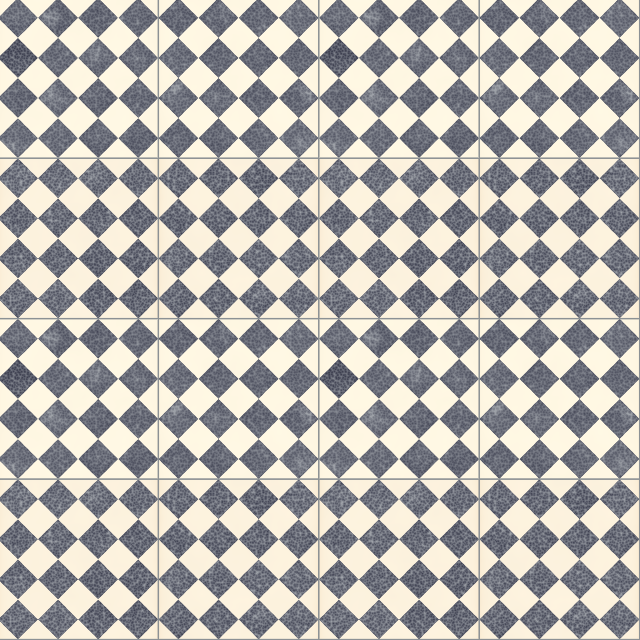
A three.js fragment shader for this pattern:

```glsl
varying vec2 vUv;

const float TILE = 0.2507;                  // tile size on the canvas
const vec2 TILE_ORIGIN = vec2(-0.0033, 0.0007);
const float CHECKS = 4.0;                   // diamonds along one tile
const float VARIANTS = 2.0;                 // tiles before the wear repeats
const float DIAMOND_REACH = 0.495;          // centre to corner, in cells
const float GROUT_HALF = 0.0012;
const float SOFT = 0.0009;                  // edge smoothing
const float RIM_WIDTH = 0.0016;
const float FINE_GRAIN = 62.0;
const float COARSE_GRAIN = 27.0;
const vec2 WORN_CELL = vec2(0.0, 6.0);      // the darkest, crackled diamond

const vec3 CREAM = vec3(1.0, 0.97, 0.89);
const vec3 CREAM_WARM = vec3(0.99, 0.95, 0.87);
const vec3 EDGE_STAIN = vec3(0.97, 0.90, 0.79);
const vec3 SLATE_DARK = vec3(0.28, 0.29, 0.35);
const vec3 SLATE_LIGHT = vec3(0.62, 0.635, 0.66);
const vec3 RIM = vec3(0.27, 0.29, 0.37);
const vec3 GROUT = vec3(0.55, 0.57, 0.58);

float hash(vec2 p) {
  return fract(sin(dot(p, vec2(127.1, 311.7))) * 43758.5);
}

vec2 hash2(vec2 p) {
  return vec2(hash(p), hash(p + 19.7));
}

// Distance to the nearest jittered feature point
float cellular(vec2 p) {
  vec2 cell = floor(p);
  vec2 local = p - cell;
  float nearest = 2.0;
  for (int y = -1; y <= 1; y++) {
    for (int x = -1; x <= 1; x++) {
      vec2 o = vec2(float(x), float(y));
      vec2 d = o + hash2(cell + o) - local;
      nearest = min(nearest, dot(d, d));
    }
  }
  return sqrt(nearest);
}

// Slow cloudy variation from layered sines
float mottle(vec2 p) {
  float sum = 0.0;
  float weight = 0.5;
  for (int i = 0; i < 4; i++) {
    p = mat2(0.8, 0.6, -0.6, 0.8) * p * 1.8 + 1.7;
    sum += weight * sin(p.x + 1.3 * sin(p.y)) * sin(p.y + 0.7);
    weight *= 0.65;
  }
  return sum;
}

void main() {
  vec2 tilePos = (vUv - TILE_ORIGIN) / TILE;
  vec2 wearPos = mod(tilePos, VARIANTS);
  vec2 inTile = fract(tilePos);
  float warm = 1.0 - step(1.0, wearPos.y);

  // Diamond in each cell
  vec2 cell = floor(wearPos * CHECKS);
  vec2 local = fract(wearPos * CHECKS) - 0.5;
  float fine = cellular(wearPos * FINE_GRAIN) - 0.43;
  float coarse = cellular(wearPos * COARSE_GRAIN + 7.3) - 0.43;
  float diamond = (abs(local.x) + abs(local.y) - DIAMOND_REACH)
                * 0.7071 * TILE / CHECKS;
  diamond += 0.0005 * coarse;

  // Grain, tone and pale scuffs of the slate
  float worn = 1.0 - step(0.5, distance(cell, WORN_CELL));
  float contrast = mix(0.62, 0.9, max(warm, worn));
  float tone = 0.40 + contrast * (fine + 0.4 * coarse);
  tone += 0.09 * mottle(wearPos * 9.0) + 0.12 * (hash(cell + 3.1) - 0.5);
  vec2 scuffOffset = local - 0.5 * (hash2(cell + 41.0) - 0.5);
  float scuff = exp(-22.0 * dot(scuffOffset, scuffOffset));
  float scuffAmount = pow(hash(cell + 8.6), 3.0) * mix(0.5, 0.35, warm);
  tone += scuff * scuffAmount * (0.8 + 1.2 * coarse);
  tone -= worn * (0.2 + 0.5 * coarse);
  vec3 slate = mix(SLATE_DARK, SLATE_LIGHT, clamp(tone, -0.1, 1.0));
  float rim = smoothstep(-RIM_WIDTH, 0.0, diamond);
  slate = mix(slate, RIM, 0.6 * rim);

  // Cream ground, stained along the sides of the warm tiles
  vec2 toSeam = min(inTile, 1.0 - inTile) * TILE;
  vec3 ground = mix(CREAM, CREAM_WARM, warm);
  float stain = exp(-toSeam.x / 0.006) * mix(0.15, 0.65, warm);
  ground = mix(ground, EDGE_STAIN, stain);
  ground += 0.006 * mottle(wearPos * 5.0 + 2.0);

  // Tile face and grout
  vec3 color = mix(slate, ground, smoothstep(-SOFT, SOFT, diamond));
  float seam = min(toSeam.x, toSeam.y) - GROUT_HALF;
  color = mix(GROUT, color, smoothstep(-SOFT, SOFT, seam));
  gl_FragColor = vec4(clamp(color, 0.0, 1.0), 1.0);
}
```
